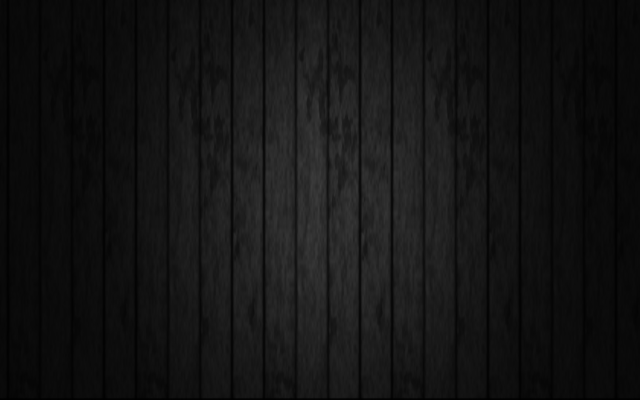
Give the GLSL for this texture, as a Shadertoy shader.

```glsl
// Dark vertical wooden planks under a soft, tall glow near the centre.
// Stretched value noise makes fibres, growth rings and stains; four plank
// variants repeat across the wall, split by narrow shaded grooves.

const float PLANK_COUNT = 20.0;
const float FIRST_SEAM = 0.0125;   // as a share of the canvas width
const float VARIANTS = 4.0;

float hash(vec2 cell) {
    vec3 q = fract(cell.xyx * vec3(0.1031, 0.1030, 0.0973));
    q += dot(q, q.yzx + 33.33);
    return fract((q.x + q.y) * q.z);
}

float valueNoise(vec2 p) {
    vec2 cell = floor(p), f = fract(p);
    f = f * f * (3.0 - 2.0 * f);
    float low = mix(hash(cell), hash(cell + vec2(1.0, 0.0)), f.x);
    float high = mix(hash(cell + vec2(0.0, 1.0)), hash(cell + 1.0), f.x);
    return mix(low, high, f.y);
}

float layeredNoise(vec2 p) {
    float sum = 0.0, weight = 0.5;
    for (int i = 0; i < 3; i++) {
        sum += weight * valueNoise(p);
        p = p * 2.0 + 17.3;
        weight *= 0.5;
    }
    return sum / 0.875;
}

// Fine fibres over broader, bent growth rings; centred on zero
float woodGrain(vec2 p, float variant) {
    vec2 shift = vec2(variant * 31.0, variant * 57.0);
    float bend = layeredNoise(vec2(p.x * 1.5, p.y * 5.0) + shift);
    float rings = valueNoise(vec2(p.x * 6.0 + bend * 5.0, p.y * 4.0) + shift);
    float fibres = valueNoise(vec2(p.x * 13.0 + bend * 2.0, p.y * 32.0) + shift);
    float pores = valueNoise(vec2(p.x * 21.0, p.y * 90.0) + shift);
    return 0.22 * (rings - 0.5) + 0.30 * (fibres - 0.5) + 0.22 * (pores - 0.5);
}

// Ragged dark blotches, gathered in a few stretches of each plank
float stains(vec2 p, float variant) {
    vec2 shift = vec2(variant * 13.0 + 5.0, variant * 29.0);
    float region = smoothstep(0.5, 0.8, valueNoise(vec2(p.x, p.y * 5.0) + shift));
    float blotch = smoothstep(0.48, 0.72, layeredNoise(vec2(p.x * 5.0, p.y * 22.0) + shift));
    return region * blotch;
}

// Groove shading: a dark core, a soft shadow and a faint lit lip
float grooveShade(float offset, float strength, float pixel) {
    float dist = abs(offset);
    float core = 1.0 - smoothstep(0.018, 0.035 + pixel, dist);
    float shadow = exp(-dist * 13.0);
    float lip = exp(-pow((offset - 0.1) / 0.035, 2.0));
    return (1.0 - 0.68 * strength * core) * (1.0 - 0.28 * shadow) + 0.07 * lip;
}

float glow(vec2 p, vec2 centre, vec2 radius) {
    vec2 d = (p - centre) / radius;
    return exp(-dot(d, d));
}

void mainImage(out vec4 fragColor, in vec2 fragCoord) {
    vec2 uv = fragCoord / iResolution.xy;
    vec2 p = vec2(uv.x * 1.6, uv.y);

    // Plank layout
    float along = (uv.x - FIRST_SEAM) * PLANK_COUNT;
    float plank = floor(along);
    float local = along - plank;
    float variant = mod(plank, VARIANTS);

    // Wood surface
    vec2 woodPos = vec2(local, p.y);
    float tone = 1.0 + woodGrain(woodPos, variant);
    tone *= 0.94 + 0.12 * hash(vec2(variant, 7.0));
    tone *= 1.0 - 0.38 * stains(woodPos, variant);

    // Nearest groove, measured from its seam
    float seam = floor(along + 0.5);
    float strength = 0.75 + 0.25 * cos(mod(seam + 0.5, VARIANTS) * 1.5708);
    tone *= grooveShade(along - seam, strength, PLANK_COUNT / iResolution.x);

    // Light falling off towards the sides, and a dark bottom rim
    float light = 0.035 + 0.155 * glow(p, vec2(0.82, 0.51), vec2(0.40, 0.50));
    light *= mix(0.15, 1.0, smoothstep(0.002, 0.007, uv.y));

    fragColor = vec4(vec3(max(light * tone, 0.0)), 1.0);
}
```
